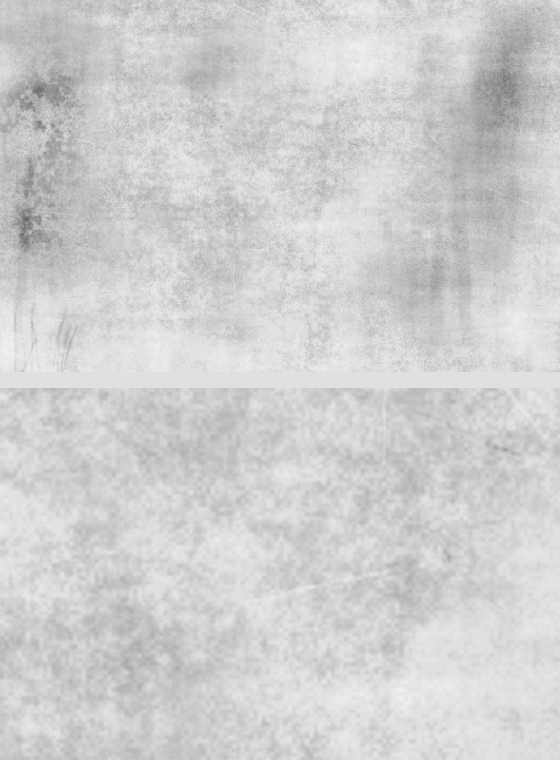
Top: the whole. Bottom: its middle third, enlarged.
Reproduce this texture procedurally as a WebGL 1 fragment shader.

```glsl
precision highp float;
uniform vec2 u_resolution;

float hash(vec2 p) {
  vec3 q = fract(p.xyx * 0.1031);
  q += dot(q, q.yzx + 33.33);
  return fract((q.x + q.y) * q.z);
}

float noise(vec2 p) {
  vec2 i = floor(p), f = fract(p);
  f = f * f * (3.0 - 2.0 * f);
  return mix(mix(hash(i), hash(i + vec2(1, 0)), f.x),
             mix(hash(i + vec2(0, 1)), hash(i + vec2(1, 1)), f.x), f.y);
}

// Layered noise, centred on zero
float fbm(vec2 p) {
  float sum = 0.0, amp = 0.5;
  for (int i = 0; i < 5; i++) {
    sum += amp * (noise(p) - 0.5);
    p = mat2(1.6, 1.2, -1.2, 1.6) * p + 17.3;
    amp *= 0.55;
  }
  return sum;
}

// Noise stretched along the axes, without rotation
float weave(vec2 p) {
  return 0.5 * noise(p) + 0.3 * noise(p * 2.1 + 9.0) + 0.2 * noise(p * 4.3 + 31.0) - 0.5;
}

float smudge(vec2 p, vec2 centre, vec2 radius) {
  vec2 d = (p - centre) / radius;
  return exp(-dot(d, d));
}

// Soft-edged line from a to b
float stroke(vec2 p, vec2 a, vec2 b, float width) {
  vec2 d = b - a;
  float t = clamp(dot(p - a, d) / dot(d, d), 0.0, 1.0);
  return 1.0 - smoothstep(width * 0.3, width, length(p - a - d * t));
}

void main() {
  vec2 uv = gl_FragCoord.xy / u_resolution;
  vec2 p = gl_FragCoord.xy / u_resolution.y;
  vec2 warp = vec2(fbm(p * 5.0), fbm(p * 5.0 + 40.0));
  vec2 w = uv + 0.1 * warp;
  float grit = fbm(p * 85.0);
  float grain = noise(p * 260.0) - 0.5;
  float patches = fbm(p * 13.0 + 5.0);

  // Cloudy plaster with a darker middle
  float tone = 0.862 + 0.25 * fbm(p * 3.2 + 2.0) + 0.15 * patches;
  tone -= 0.085 * smudge(w, vec2(0.33, 0.5), vec2(0.28, 0.36));
  tone -= 0.05 * smudge(w, vec2(0.73, 0.5), vec2(0.2, 0.4));

  // Brushed fibres in both directions
  tone += 0.1 * weave(p * vec2(7.0, 38.0)) + 0.07 * weave(p * vec2(45.0, 5.0) + 60.0);

  // Pale openings
  tone += 0.07 * smudge(w, vec2(0.53, 0.87), vec2(0.2, 0.05));
  tone += 0.08 * smudge(w, vec2(0.61, 0.38), vec2(0.07, 0.09));
  tone += 0.08 * smudge(w, vec2(0.94, 0.12), vec2(0.06, 0.1));
  tone += 0.08 * smudge(w, vec2(0.05, 0.13), vec2(0.06, 0.1));
  tone += 0.08 * smudge(w, vec2(0.3, 0.05), vec2(0.025, 0.07));

  // Dark, eroded stains
  float left = 0.6 * smudge(w, vec2(0.08, 0.62), vec2(0.075, 0.3))
             + 0.5 * smudge(w, vec2(0.06, 0.7), vec2(0.05, 0.08))
             + 0.55 * smudge(w, vec2(0.085, 0.41), vec2(0.075, 0.09));
  float right = smudge(w, vec2(0.905, 0.76), vec2(0.06, 0.22))
              + 0.4 * smudge(w, vec2(0.88, 0.42), vec2(0.07, 0.13));
  float lower = smudge(w, vec2(0.76, 0.23), vec2(0.11, 0.14));
  float specks = smudge(w, vec2(0.41, 0.85), vec2(0.05, 0.05))
               + smudge(w, vec2(0.41, 0.09), vec2(0.06, 0.06));
  float erosion = smoothstep(-0.26, 0.28, patches + 1.1 * grit + 0.15 * grain);
  tone -= left * (0.05 + 0.35 * erosion) + right * (0.14 + 0.21 * erosion);
  tone -= lower * (0.06 + 0.11 * erosion) + 0.16 * specks * erosion;

  // Faint trunks
  vec2 t = p + 0.03 * warp;
  float fade = 0.6 + 1.5 * patches;
  tone -= 0.13 * fade * stroke(t, vec2(0.04, -0.05), vec2(0.1, 0.75), 0.02);
  tone -= 0.07 * fade * stroke(t, vec2(0.21, 0.0), vec2(0.14, 0.24), 0.02);
  tone -= 0.07 * fade * stroke(t, vec2(0.84, 0.26), vec2(0.89, 0.74), 0.016);
  tone -= 0.07 * fade * stroke(t, vec2(1.17, 0.1), vec2(1.19, 0.36), 0.03);
  tone -= 0.08 * fade * stroke(t, vec2(1.26, 0.12), vec2(1.24, 0.38), 0.025);

  // Twigs fanning out at the lower left, and fine scratches everywhere
  for (int i = 0; i < 30; i++) {
    float k = float(i);
    float a = hash(vec2(k, 3.0)), b = hash(vec2(k, 7.0)), c = hash(vec2(k, 11.0));
    if (i < 10) {
      vec2 root = vec2(0.24 * a - 0.02, -0.02);
      vec2 tip = root + vec2(0.16 * (b - 0.5), 0.1 + 0.14 * c);
      tone -= 0.06 * stroke(t, root, tip, 0.005);
    }
    vec2 start = vec2(1.5 * b, 1.0 - 0.9 * a * a);
    float angle = 6.283 * c;
    vec2 reach = (0.05 + 0.13 * a) * vec2(cos(angle), 0.6 * sin(angle));
    float scratch = stroke(p + 0.05 * warp, start, start + reach, 0.0028);
    tone += (c > 0.4 ? 0.05 : -0.04) * scratch * (0.5 + 2.0 * abs(grit + grain));
  }

  // Fine grit, stronger inside the stains and in scattered worn zones
  float worn = smoothstep(-0.1, 0.2, fbm(p * 6.0 + 80.0));
  float rough = 0.8 + 0.5 * worn + 1.1 * min(left + right + 0.4 * lower, 1.0);
  tone += rough * (0.14 * grit + 0.075 * grain);

  // Compress the highlights
  tone = min(tone, 0.87 + 0.5 * (tone - 0.87));
  gl_FragColor = vec4(vec3(clamp(tone, 0.25, 0.95)), 1.0);
}
```
